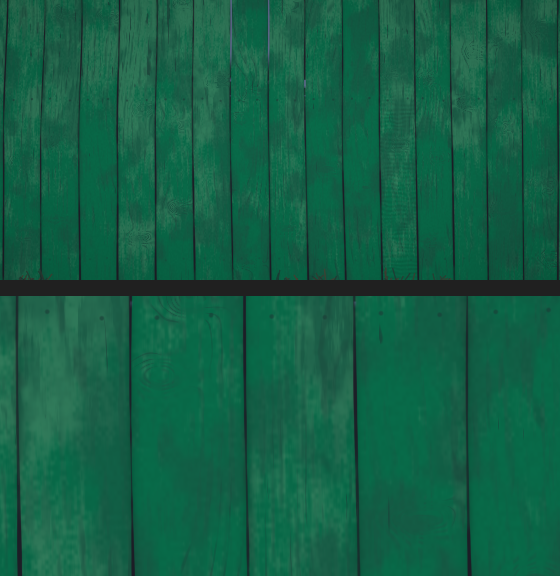
Top, the full canvas; bottom, a detail of the centre.
Reproduce this texture procedurally as a Shadertoy shader.

```glsl
// Weathered fence of fifteen upright green painted planks with thin gaps, nails and dry grass.

const float PLANKS = 15.0;
const vec3 PAINT = vec3(0.03, 0.395, 0.27);
const vec3 PALE = vec3(0.18, 0.455, 0.335);
const vec3 DEEP = vec3(0.085, 0.325, 0.25);
const vec3 CRACK = vec3(0.10, 0.22, 0.20);
const vec3 GAP = vec3(0.11, 0.10, 0.14);
const vec3 SKY = vec3(0.42, 0.45, 0.62);
const vec3 STRAW = vec3(0.30, 0.24, 0.19);

float hash(vec2 p) {
    vec3 q = fract(p.xyx * 0.1031);
    q += dot(q, q.yzx + 33.33);
    return fract((q.x + q.y) * q.z);
}

float noise(vec2 p) {
    vec2 c = floor(p), f = fract(p);
    f = f * f * (3.0 - 2.0 * f);
    return mix(mix(hash(c), hash(c + vec2(1, 0)), f.x),
               mix(hash(c + vec2(0, 1)), hash(c + vec2(1, 1)), f.x), f.y);
}

float fbm(vec2 p) {
    float sum = 0.0, amp = 0.5;
    for (int k = 0; k < 4; k++) {
        sum += amp * noise(p);
        p = p * 2.03 + 17.1;
        amp *= 0.5;
    }
    return sum / 0.9375;
}

// Horizontal position of gap i at height y: even spacing, slight bow, lean and wobble.
float seam(float i, float y) {
    float t = max(i, 0.0) / PLANKS;
    float bow = mix(0.034, 0.014, y) * sin(3.1416 * pow(t, 1.3));
    float lean = 0.016 * smoothstep(0.5, 1.0, y) * (1.0 - t);
    float wobble = 0.005 * (noise(vec2(i * 7.0 + 7.0, y * 2.5)) - 0.5);
    return 0.012 + 0.132 * i + bow + lean + wobble;
}

float segment(vec2 p, vec2 a, vec2 b) {
    vec2 d = b - a;
    return length(p - a - d * clamp(dot(p - a, d) / dot(d, d), 0.0, 1.0));
}

// Painted wood; q is measured from the plank's left edge, light is the broad fading.
vec3 wood(vec2 q, float id, float light, float aa) {
    vec2 seed = vec2(id * 13.7 + 20.0, id * 5.3 + 20.0);
    float field = 0.9 * noise(q * vec2(13.0, 2.2) + seed) + q.x * 5.0;
    float knots = 0.0;
    for (float k = 0.0; k < 3.0; k++) {
        vec2 c = vec2(mix(0.03, 0.10, hash(seed + k)), (k + hash(seed + k + 40.0)) / 3.0);
        vec2 d = (q - c) * vec2(0.75, 1.4) + 0.012 * (noise(q * 45.0 + seed) - 0.5);
        float near = exp(-dot(d, d) * 1500.0) * step(0.35, hash(seed + k + 80.0));
        field += near * 0.8;
        knots += near * smoothstep(0.35, 0.7, fbm(vec2(length(d) * 110.0, q.y * 40.0) + seed));
    }
    float rings = 0.5 + 0.5 * sin(field * 44.0 + 3.0 * noise(q * vec2(40.0, 6.0) + seed));
    float fiber = fbm(q * vec2(140.0, 18.0) + seed);
    float speck = noise(q * vec2(230.0, 170.0) + seed);
    float patches = fbm(q * vec2(10.0, 8.0) + seed);

    // Paint fades in patches and wears off along the grain.
    float fade = light + 1.1 * (patches - 0.5) + 0.6 * (fiber - 0.5);
    fade += 0.20 * (speck - 0.5) + 0.40 * (hash(seed + 3.0) - 0.5);
    vec3 col = mix(PAINT, PALE, smoothstep(0.0, 0.55, fade));
    float stain = smoothstep(0.46, 0.68, fbm(q * vec2(12.0, 9.0) + seed + 50.0));
    float grain = rings * smoothstep(0.4, 0.7, fiber) * (0.2 + 0.6 * patches);
    col = mix(col, DEEP, clamp(grain + 0.5 * knots + 0.6 * stain, 0.0, 0.8));

    // Crisp hairlines follow the bending grain, only in worn areas.
    float contour = abs(fract(field * 7.0 + 0.8 * patches) - 0.5);
    float hair = smoothstep(0.12, 0.03, contour) * smoothstep(0.45, 0.65, noise(q * vec2(60.0, 16.0) + seed));
    col = mix(col, CRACK, 0.28 * hair * smoothstep(0.4, 0.6, patches));

    // Faint, broken saw marks across one plank.
    float ripple = sin(q.y * 420.0 + 6.0 * noise(q * 30.0)) * noise(q * vec2(60.0, 25.0));
    col *= 1.0 - 0.06 * ripple * step(abs(id - 10.0), 0.5) * smoothstep(0.8, 0.6, q.y);

    // Fine cracks, more of them near the top.
    float split = noise(q * vec2(170.0, 9.0) + seed * 2.0 + 2.0 * patches);
    float cut = 0.96 - 0.10 * q.y * q.y * hash(seed + 9.0);
    col = mix(col, CRACK, 0.6 * smoothstep(cut, cut + 0.06, split));

    // Two rows with two small nails each.
    for (float k = 0.0; k < 4.0; k++) {
        float row = floor(k / 2.0);
        vec2 nail = vec2(mix(0.032, 0.100, mod(k, 2.0)), mix(0.645, 0.075, row));
        nail += 0.010 * (vec2(hash(seed + k), hash(seed + k + 5.0)) - 0.5);
        float head = 1.0 - smoothstep(0.0012, 0.0028 + aa, length(q - nail));
        col = mix(col, CRACK, head * mix(0.6, 0.25, row));
    }
    return col * (0.98 + 0.04 * speck);
}

void mainImage(out vec4 fragColor, in vec2 fragCoord) {
    vec2 p = fragCoord / iResolution.y;
    float aa = 1.0 / iResolution.y;

    // Find the plank and its nearest gap; side is the signed offset from it.
    float id = -1.0, left = seam(-1.0, p.y), gapId = 0.0, side = 9.0;
    for (float i = 0.0; i <= PLANKS; i++) {
        float x = seam(i, p.y);
        if (x < p.x) { id = i; left = x; }
        if (abs(p.x - x) < abs(side)) { side = p.x - x; gapId = i; }
    }
    float dist = abs(side);
    float light = 0.06 + 0.42 * p.y - 0.08 * p.x + 0.4 * (fbm(p * 2.5 + 8.0) - 0.5);
    vec3 col = wood(vec2(p.x - left, p.y), id, light, aa);

    // Shaded plank edges, then a gap that narrows to a faint hairline in places.
    col *= 1.0 - 0.18 * exp(-dist * 230.0);
    float tight = noise(vec2(gapId * 9.0 + 3.0, p.y * 9.0)) * 0.7 + noise(vec2(gapId * 5.0, p.y * 50.0)) * 0.3;
    float width = 0.0004 + 0.0016 * hash(vec2(gapId, 4.0)) * (1.3 - p.y) + 0.0016 * (tight - 0.35);
    float line = 1.0 - smoothstep(width - 0.5 * aa, width + aa, dist);
    col = mix(col, GAP, line * mix(0.6, 0.95, smoothstep(0.2, 0.6, tight)));

    // Sky shows through two gaps at the top and glints just below.
    float open = step(abs(gapId - 6.5), 0.6) * smoothstep(0.74, 0.82, p.y);
    float glint = step(abs(gapId - 7.0), 1.1) * smoothstep(0.04, 0.02, abs(p.y - 0.69));
    glint *= smoothstep(0.55, 0.8, noise(vec2(gapId * 5.0, p.y * 90.0)));
    float slit = 1.0 - smoothstep(0.0006, 0.0012 + aa, abs(side - 0.0008));
    col = mix(col, SKY, 0.8 * slit * max(open, glint));

    // Dry grass in three clumps along the ground.
    for (float k = 0.0; k < 54.0; k++) {
        float clump = mod(k, 3.0);
        float x = 0.11 + clump * (1.27 - 0.29 * clump) + 0.22 * (hash(vec2(k, 1.0)) - 0.5) * min(0.5 + clump, 1.1);
        vec2 tip = vec2(x + 0.06 * (hash(vec2(k, 2.0)) - 0.5), 0.004 + 0.040 * pow(hash(vec2(k, 3.0)), 3.0));
        float blade = 1.0 - smoothstep(0.0005, 0.001 + aa, segment(p, vec2(x, -0.01), tip));
        col = mix(col, mix(CRACK, STRAW, hash(vec2(k, 6.0))), 0.75 * blade);
    }

    // Darker corners.
    vec2 v = (p - vec2(1.0, 0.5)) * vec2(0.5, 1.0);
    col *= 1.05 - 0.36 * dot(v, v);
    fragColor = vec4(col, 1.0);
}
```
